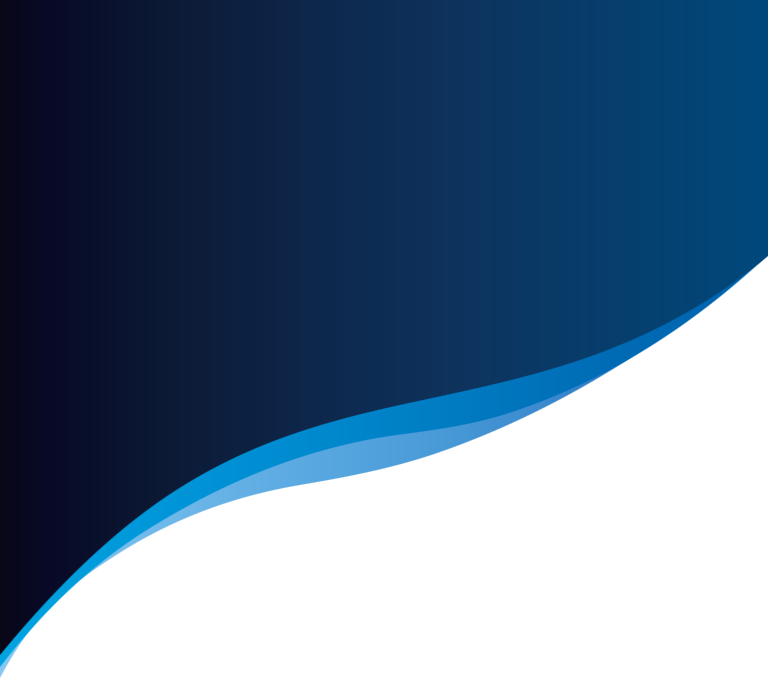
This background is drawn by a Shadertoy shader. Its source:

```glsl
const int KNOTS = 5;
const int STOPS = 6;

// Cubic between two knots, each holding (x, height, slope)
float hermite(vec3 a, vec3 b, float x) {
    float span = b.x - a.x;
    float t = clamp((x - a.x) / span, 0.0, 1.0);
    float s = 1.0 - t;
    float blend = t * t * (3.0 - 2.0 * t);
    return mix(a.y, b.y, blend) + span * t * s * (s * a.z - t * b.z);
}

// Smooth curve through all the knots
float curveHeight(vec3 knots[KNOTS], float x) {
    float height = knots[0].y;
    for (int i = 0; i < KNOTS - 1; i++) {
        if (x >= knots[i].x) height = hermite(knots[i], knots[i + 1], x);
    }
    return height;
}

// Antialiased coverage of the area above a curve
float above(vec3 knots[KNOTS], vec2 uv) {
    float d = uv.y - curveHeight(knots, uv.x);
    return clamp(d / fwidth(d) + 0.5, 0.0, 1.0);
}

// Horizontal gradient, each stop holding (colour, position)
vec3 gradient(vec4 stops[STOPS], float x) {
    vec3 color = stops[0].rgb;
    for (int i = 0; i < STOPS - 1; i++) {
        float t = (x - stops[i].w) / (stops[i + 1].w - stops[i].w);
        color = mix(color, stops[i + 1].rgb, clamp(t, 0.0, 1.0));
    }
    return color;
}

void mainImage(out vec4 fragColor, in vec2 fragCoord) {
    vec2 uv = fragCoord / iResolution.xy;

    // Wave edges
    vec3 navyEdge[KNOTS] = vec3[KNOTS](
        vec3(0.0, 0.0339, 1.382), vec3(0.1953, 0.2507, 0.827),
        vec3(0.5208, 0.4027, 0.249), vec3(0.7604, 0.4711, 0.391),
        vec3(1.0, 0.6224, 0.94));
    vec3 blueEdge[KNOTS] = vec3[KNOTS](
        vec3(0.0, 0.0162, 1.473), vec3(0.1953, 0.2212, 0.702),
        vec3(0.5208, 0.3591, 0.15), vec3(0.6667, 0.3923, 0.38),
        vec3(1.0, 0.6239, 1.06));
    vec3 skyEdge[KNOTS] = vec3[KNOTS](
        vec3(0.0, 0.0, 2.152), vec3(0.1432, 0.1755, 0.748),
        vec3(0.3906, 0.2847, 0.193), vec3(0.5729, 0.3333, 0.396),
        vec3(1.0, 0.6254, 0.99));

    // Layer colours
    vec4 navy[STOPS] = vec4[STOPS](
        vec4(0.03, 0.03, 0.09, 0.0), vec4(0.03, 0.035, 0.15, 0.065),
        vec4(0.045, 0.095, 0.2, 0.2), vec4(0.05, 0.15, 0.29, 0.4),
        vec4(0.05, 0.2, 0.365, 0.6), vec4(0.0, 0.285, 0.485, 1.0));
    vec4 blue[STOPS] = vec4[STOPS](
        vec4(0.0, 0.64, 0.88, 0.0), vec4(0.0, 0.59, 0.85, 0.2),
        vec4(0.0, 0.54, 0.81, 0.4), vec4(0.0, 0.48, 0.755, 0.6),
        vec4(0.0, 0.42, 0.71, 0.8), vec4(0.0, 0.38, 0.68, 1.0));
    vec4 sky[STOPS] = vec4[STOPS](
        vec4(0.52, 0.78, 0.95, 0.0), vec4(0.42, 0.71, 0.91, 0.25),
        vec4(0.35, 0.66, 0.88, 0.4), vec4(0.28, 0.6, 0.84, 0.58),
        vec4(0.22, 0.53, 0.8, 0.73), vec4(0.08, 0.4, 0.72, 0.88));

    // Paint from the back to the front
    vec3 color = vec3(1.0);
    color = mix(color, gradient(sky, uv.x), above(skyEdge, uv));
    color = mix(color, gradient(blue, uv.x), above(blueEdge, uv));
    color = mix(color, gradient(navy, uv.x), above(navyEdge, uv));
    fragColor = vec4(color, 1.0);
}
```
